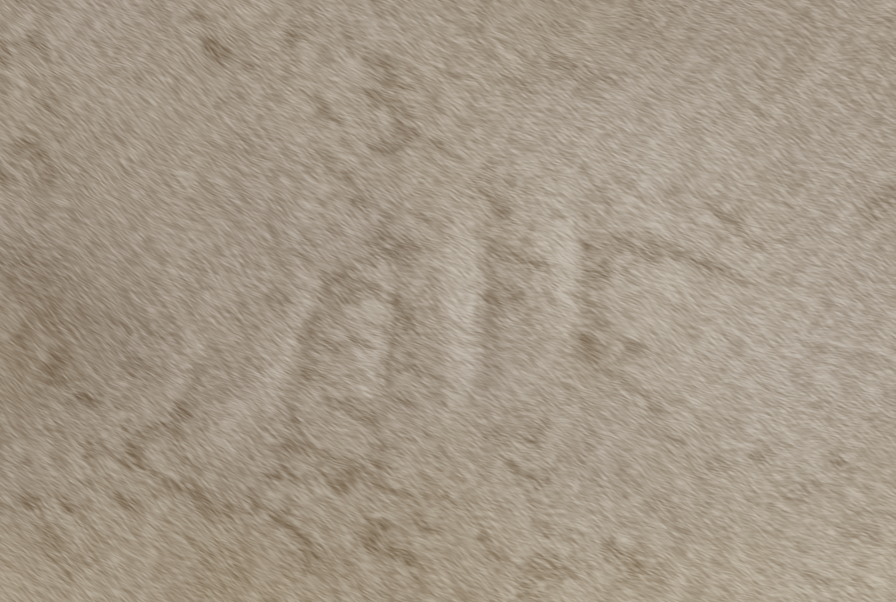
Reproduce this texture procedurally as a WebGL 2 fragment shader.

```glsl
#version 300 es
precision highp float;

uniform vec2 u_resolution;
out vec4 fragColor;

float hash(vec2 cell) {
    return fract(sin(dot(cell, vec2(127.1, 311.7))) * 43758.5453);
}

float noise(vec2 p) {
    vec2 cell = floor(p), f = fract(p);
    f = f * f * (3.0 - 2.0 * f);
    return mix(mix(hash(cell), hash(cell + vec2(1, 0)), f.x),
               mix(hash(cell + vec2(0, 1)), hash(cell + vec2(1, 1)), f.x), f.y);
}

float fbm(vec2 p) {
    float sum = 0.0, amp = 0.533;
    for (int i = 0; i < 4; i++) {
        sum += amp * noise(p);
        p = mat2(1.6, 1.2, -1.2, 1.6) * p + 7.3;
        amp *= 0.5;
    }
    return sum;
}

// Coordinates along (x) and across (y) a direction
vec2 alignTo(vec2 p, float angle) {
    float c = cos(angle), s = sin(angle);
    return vec2(c * p.x + s * p.y, c * p.y - s * p.x);
}

// Crossing layers of fine strands, centred on zero
float hairs(vec2 p) {
    float sum = 0.0;
    for (int i = 0; i < 4; i++) {
        float layer = float(i);
        vec2 q = alignTo(p, -0.56 + 0.17 * (layer - 1.5));
        float strand = noise(q * vec2(46.0 + 16.0 * layer, 270.0 + 60.0 * layer) + 17.0 * layer);
        sum += smoothstep(0.1, 0.9, strand) - 0.5;
    }
    return sum;
}

// Soft upright folds: a lit ridge, then a shadow fading to the right
float folds(vec2 p) {
    float lean = 0.7 * smoothstep(0.75, 0.3, p.x);
    float x = p.x - lean * (p.y - 0.35) + 0.012 * (fbm(p * 7.0) - 0.5);
    float s = fract((x - 0.795) / 0.165);
    float shade = 0.8 * smoothstep(0.5, 0.9, s) * smoothstep(1.0, 0.9, s)
                - 1.3 * smoothstep(0.0, 0.1, s) * exp(-4.0 * s);
    vec2 d = (p - vec2(0.72, 0.47 + 0.4 * (p.x - 0.72))) / vec2(0.36, 0.13);
    return shade * exp(-dot(d, d)) * (0.5 + noise(p * 6.0 + 3.0));
}

float spot(vec2 p, vec2 centre, vec2 size) {
    vec2 d = (p - centre) / size;
    return exp(-dot(d, d));
}

void main() {
    vec2 p = gl_FragCoord.xy / u_resolution.y;
    float aspect = u_resolution.x / u_resolution.y;

    // Bend the lie of the coat, steeper at the left, lightly ruffled everywhere
    vec2 bent = p + 0.035 * vec2(fbm(p * 4.0), fbm(p * 4.0 + 31.0));
    bent.y -= 0.1 * pow(abs(p.x - 0.75), 2.0);
    bent += 0.003 * vec2(noise(p * 28.0), noise(p * 28.0 + 9.0));

    // Broad light and shade
    float tone = 0.63 + mix(-0.11, 0.08, smoothstep(0.0, 0.8, p.x / aspect));
    tone += 0.47 * (fbm(p * 3.0 + 5.0) - 0.5);
    tone -= 0.22 * spot(p, vec2(0.1, 0.42), vec2(0.28, 0.22));
    tone += 0.12 * spot(p, vec2(1.1, 0.55), vec2(0.25, 0.3));
    tone += 0.42 * folds(p);

    // Darker ruffled tufts, gathered in loose patches
    float tufts = smoothstep(0.46, 0.76, fbm(alignTo(bent, -0.45) * vec2(19.0, 34.0)));
    tufts *= smoothstep(0.3, 0.65, fbm(p * 5.0 + 23.0));
    tone -= 0.42 * tufts;

    // Thin crease near the right side
    float crease = p.y - 0.44 + 0.25 * (p.x - 1.35) + 0.03 * (noise(p * 9.0) - 0.5);
    float reach = smoothstep(1.28, 1.4, p.x);
    tone += reach * (0.22 * exp(-pow(abs(crease) / 0.005, 2.0))
                   - 0.2 * exp(-pow(abs(crease + 0.014) / 0.01, 2.0)));

    // Strands, slightly stronger in ruffled areas
    tone += hairs(bent) * (0.26 + 0.08 * tufts);

    // Brown roots to pale tips, warmer toward the belly
    vec3 color = mix(vec3(0.53, 0.47, 0.397), vec3(0.71, 0.67, 0.617), clamp(tone, -0.4, 1.3));
    float warmth = 0.7 * smoothstep(0.35, 0.0, p.y) + 0.8 * (fbm(p * 5.0 + 11.0) - 0.5);
    color += warmth * vec3(0.008, 0.004, -0.018);
    fragColor = vec4(color, 1.0);
}
```
